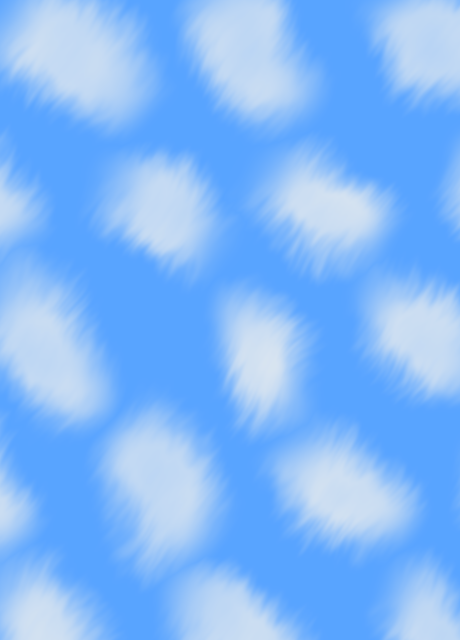
Write a Shadertoy shader that draws this texture.

```glsl
vec2 hash2(vec2 p) {
    vec3 q = fract(p.xyx * vec3(0.1031, 0.1030, 0.0973));
    q += dot(q, q.yzx + 33.33);
    return fract((q.xx + q.yz) * q.zy);
}

float cornerSlope(vec2 cell, vec2 toPoint) {
    float angle = 6.2832 * hash2(cell + 71.0).x;
    return dot(vec2(cos(angle), sin(angle)), toPoint);
}

// Gradient noise, roughly -0.7 to 0.7
float gradientNoise(vec2 p) {
    vec2 i = floor(p), f = fract(p);
    vec2 u = f * f * f * (f * (f * 6.0 - 15.0) + 10.0);
    vec2 e = vec2(1.0, 0.0);
    return mix(mix(cornerSlope(i, f), cornerSlope(i + e.xy, f - e.xy), u.x),
               mix(cornerSlope(i + e.yx, f - e.yx), cornerSlope(i + e.xx, f - e.xx), u.x), u.y);
}

vec2 rotate(vec2 p, float angle) {
    float c = cos(angle), s = sin(angle);
    return vec2(c * p.x + s * p.y, c * p.y - s * p.x);
}

// Soft tilted ovals, one per cell of a staggered grid
float cloudCover(vec2 p) {
    vec2 pitch = vec2(0.29, 0.235);
    float row = floor(p.y / pitch.y);
    float cover = 0.0;
    for (int j = -1; j <= 1; j++) {
        float y = row + float(j);
        float shift = 0.5 * mod(y, 2.0);
        float column = floor(p.x / pitch.x - shift);
        for (int i = -1; i <= 1; i++) {
            vec2 cell = vec2(column + float(i), y);
            vec2 jitter = hash2(cell + 19.0) - 0.5;
            vec2 shape = hash2(cell + 43.0);
            vec2 center = (cell + vec2(shift, 0.0) + 0.5 + 0.22 * jitter) * pitch;
            vec2 q = rotate(p - center, -mix(0.45, 1.35, shape.x));
            vec2 radii = vec2(0.139, 0.097) * mix(0.9, 1.1, shape.y);
            vec2 s = abs(q / radii);
            float r = pow(pow(s.x, 2.4) + pow(s.y, 2.4), 1.0 / 2.4);
            float peak = mix(0.84, 1.0, hash2(cell + 87.0).x);
            cover = max(cover, peak * smoothstep(1.12, 0.32, r));
        }
    }
    return cover;
}

void mainImage(out vec4 fragColor, in vec2 fragCoord) {
    vec2 p = fragCoord / iResolution.y + vec2(3.1, 5.07);

    // Billowing outline
    vec2 warp = vec2(gradientNoise(p * 8.0), gradientNoise(p * 8.0 + 37.0));
    vec2 q = p + 0.04 * warp;

    // Feathered wisps brushed up and to the right
    vec2 brush = rotate(p + 0.02 * warp, 0.95);
    float wisps = gradientNoise(brush * vec2(18.0, 58.0))
                + 0.55 * gradientNoise(brush * vec2(36.0, 125.0) + 11.0);
    q += 0.017 * wisps * vec2(0.58, 0.81);

    // Thin, bluish patches inside the clouds
    float cover = cloudCover(q);
    cover *= 0.96 + 0.16 * gradientNoise(p * 11.0 + 5.0) + 0.03 * wisps;

    vec3 sky = vec3(0.347, 0.642, 1.0);
    vec3 cloud = vec3(0.845, 0.893, 0.943);
    fragColor = vec4(mix(sky, cloud, clamp(cover, 0.0, 1.0)), 1.0);
}
```
